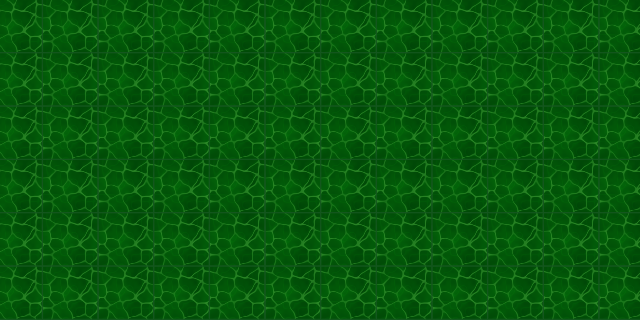
Reproduce this pattern procedurally as a WebGL 1 fragment shader.

```glsl
precision highp float;
// Tiled mat of rounded dark green cells with fine pale veins and thin tile seams.
uniform vec2 u_resolution;

float hash(vec2 c) {
  vec3 q = fract(c.xyx * vec3(0.1031, 0.1030, 0.0973));
  q += dot(q, q.yzx + 33.33);
  return fract((q.x + q.y) * q.z);
}

// Value noise that wraps after the given number of lattice steps
float wrapNoise(vec2 p, float period) {
  vec2 i = floor(p), f = fract(p);
  f = f * f * (3.0 - 2.0 * f);
  vec2 a = mod(i, period) + 17.0;
  vec2 b = mod(i + 1.0, period) + 17.0;
  return mix(mix(hash(a), hash(vec2(b.x, a.y)), f.x),
             mix(hash(vec2(a.x, b.y)), hash(b), f.x), f.y);
}

// Jittered cell centre in xy and size weight in z, repeating every four cells
vec3 site(vec2 cell) {
  vec2 c = mod(cell, 4.0);
  vec2 jitter = vec2(hash(c + 7.0), hash(c + 41.0));
  return vec3(cell + 0.04 + 0.92 * jitter, 0.3 * hash(c + 23.0));
}

// Rounded distance to the cell border in x, random cell tone in y
vec2 cellBorder(vec2 p) {
  vec2 home = floor(p), nearest = home, toNearest = vec2(0.0);
  float least = 64.0;
  for (int y = -2; y <= 2; y++) {
    for (int x = -2; x <= 2; x++) {
      vec2 cell = home + vec2(float(x), float(y));
      vec3 s = site(cell);
      vec2 r = s.xy - p;
      float reach = dot(r, r) + s.z;
      if (reach < least) {
        least = reach;
        toNearest = r;
        nearest = cell;
      }
    }
  }
  float sum = 0.0;
  for (int y = -2; y <= 2; y++) {
    for (int x = -2; x <= 2; x++) {
      if (x == 0 && y == 0) continue;
      vec3 s = site(nearest + vec2(float(x), float(y)));
      vec2 r = s.xy - p;
      float d = 0.5 * (dot(r, r) + s.z - least) / max(length(r - toNearest), 0.05);
      sum += exp(-22.0 * d);
    }
  }
  return vec2(-log(sum) / 22.0, hash(mod(nearest, 4.0) + 67.0));
}

// Soft round spot that wraps around the tile
float spot(vec2 uv, vec2 centre, float radius) {
  vec2 d = (fract(uv - centre + 0.5) - 0.5) / radius;
  return exp(-dot(d, d));
}

void main() {
  // Six tiles down, eleven and a half across, a seam at the centre
  vec2 p = (gl_FragCoord.xy - 0.5 * u_resolution) / u_resolution.y;
  vec2 tile = p * vec2(5.75, 6.0);
  float pixel = 6.0 / u_resolution.y;
  vec2 uv = fract(tile);

  // Cells of uneven size with gently bent borders
  vec2 bend = vec2(wrapNoise(uv * 8.0, 8.0), wrapNoise(uv * 8.0 + 3.0, 8.0)) - 0.5;
  vec2 cell = cellBorder(uv * 4.0 + 0.25 * bend);
  float border = max(cell.x, 0.0);

  // Mottled leaf tone, one light and one dark area per tile
  float tone = 0.25 * wrapNoise(uv * 3.0, 3.0) + 0.22 * wrapNoise(uv * 13.0, 13.0);
  tone += 0.3 * cell.y - 0.09;
  tone += 0.4 * spot(uv, vec2(0.38, 0.5), 0.27) - 0.25 * spot(uv, vec2(0.8, 0.8), 0.28);
  tone += 0.2 * exp(-border * 9.0);
  vec3 color = mix(vec3(0.0, 0.27, 0.025), vec3(0.015, 0.41, 0.04), clamp(tone, 0.0, 1.0));

  // Faint creases inside the cells
  float crease = abs(wrapNoise(uv * 7.0 + 2.0, 7.0) - 0.5);
  color.g += 0.025 * (1.0 - smoothstep(0.0, 0.08, crease));

  // Fine pale veins, uneven in strength
  float vein = 1.0 - smoothstep(0.0, 0.035 + 2.0 * pixel, border);
  float strength = mix(0.3, 1.0, wrapNoise(uv * 5.0, 5.0));
  color = mix(color, vec3(0.18, 0.54, 0.16), vein * strength);

  // Thin greyish seams, lightly worn along their length
  vec2 toSeam = abs(fract(tile + 0.488) - 0.5);
  vec2 seam = 1.0 - smoothstep(vec2(0.004), vec2(0.004 + pixel), toSeam);
  float wear = mix(0.75, 1.0, wrapNoise(uv * 11.0, 11.0));
  color = mix(color, vec3(0.08, 0.34, 0.12), max(seam.x, seam.y) * wear);

  gl_FragColor = vec4(color, 1.0);
}
```
